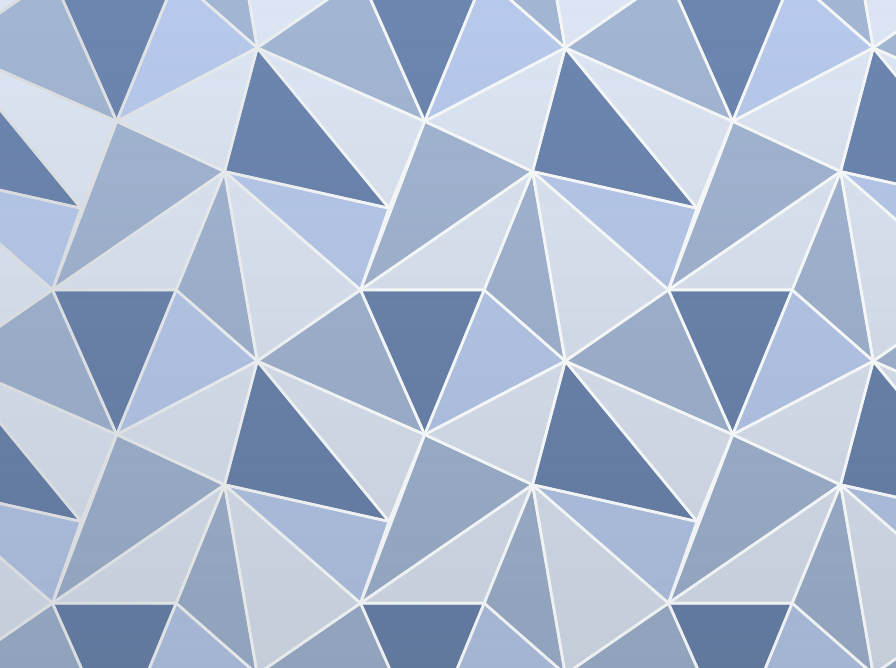
A WebGL 1 fragment shader for this pattern:

```glsl
precision highp float;
// Faceted wallpaper: a motif of eleven triangles repeats on a rectangular grid.
// Each triangle is wrapped around its own centroid, so one distance test covers
// every repeat; pale seams follow the edges and soft light falls from the top.

uniform vec2 u_resolution;

// Layout: the canvas is SPAN units wide, y runs down from the top edge
const float SPAN = 768.0;
const vec2 PERIOD = vec2(264.0, 268.5);
const vec2 RIGHT = vec2(264.0, 0.0);
const vec2 DOWN = vec2(0.0, 268.5);
const float SEAM_HALF_WIDTH = 1.3;

// Corners of the motif
const vec2 A = vec2(45.0, 248.5);
const vec2 B = vec2(151.0, 248.5);
const vec2 C = vec2(100.0, 372.5);
const vec2 D = vec2(220.5, 309.5);
const vec2 E = vec2(192.5, 147.0);
const vec2 F = vec2(333.5, 178.5);

// Colours
const vec3 NAVY = vec3(0.408, 0.503, 0.660);
const vec3 STEEL = vec3(0.607, 0.678, 0.787);
const vec3 SKY = vec3(0.685, 0.752, 0.880);
const vec3 PALE = vec3(0.825, 0.857, 0.910);
const vec3 SEAM_DULL = vec3(0.850, 0.860, 0.870);
const vec3 SEAM_BRIGHT = vec3(0.955, 0.965, 0.965);

// Light and surface
const float LIGHT_TOP = 1.05;
const float LIGHT_BOTTOM = 0.935;
const float STREAK = 0.006;

float hash(float n) {
  return fract(sin(n * 12.9898) * 43758.5453);
}

float smoothNoise(float x) {
  float f = fract(x);
  return mix(hash(floor(x)), hash(floor(x) + 1.0), f * f * (3.0 - 2.0 * f));
}

float cross2(vec2 a, vec2 b) {
  return a.x * b.y - a.y * b.x;
}

// Signed distance to the line a-b
float edgeDistance(vec2 p, vec2 a, vec2 b) {
  return cross2(p - a, normalize(b - a));
}

// Negative inside the triangle, for either winding
float triangleDistance(vec2 p, vec2 a, vec2 b, vec2 c) {
  float side = sign(cross2(b - a, c - a));
  return max(side * edgeDistance(p, a, b),
         max(side * edgeDistance(p, b, c), side * edgeDistance(p, c, a)));
}

// Keep the facet that holds p, in whichever repeat lies nearest
void facet(vec2 p, vec2 a, vec2 b, vec2 c, vec3 tint,
           inout float nearest, inout vec3 color) {
  vec2 centre = (a + b + c) / 3.0;
  vec2 q = p - centre;
  q -= PERIOD * floor(q / PERIOD + 0.5);
  float d = triangleDistance(q + centre, a, b, c);
  if (d < nearest) {
    nearest = d;
    color = tint;
  }
}

void main() {
  vec2 uv = gl_FragCoord.xy / u_resolution;
  float unitsPerPixel = SPAN / u_resolution.x;
  vec2 p = vec2(gl_FragCoord.x, u_resolution.y - gl_FragCoord.y) * unitsPerPixel;

  float nearest = 1e4;
  vec3 color = PALE;

  // Upper half of the motif
  facet(p, A, C - DOWN, E, STEEL, nearest, color);
  facet(p, A, B, E, PALE, nearest, color);
  facet(p, E, B, D, STEEL, nearest, color);
  facet(p, E, D, A + RIGHT, PALE, nearest, color);
  facet(p, E, F, A + RIGHT, SKY, nearest, color);

  // Lower half of the motif
  facet(p, A, B, C, NAVY, nearest, color);
  facet(p, B, D, C, SKY, nearest, color);
  facet(p, A + RIGHT, D, C + RIGHT, STEEL, nearest, color);
  facet(p, C, D, E + DOWN, PALE, nearest, color);
  facet(p, D, E + DOWN, F + DOWN, NAVY, nearest, color);
  facet(p, D, C + RIGHT, F + DOWN, PALE, nearest, color);

  // Falling light and faint horizontal streaks
  color *= mix(LIGHT_BOTTOM, LIGHT_TOP, uv.y);
  color += STREAK * (smoothNoise(p.y * 0.2) - 0.5);

  // Seams, duller towards the left and the bottom
  float seam = 1.0 - smoothstep(SEAM_HALF_WIDTH - 0.5 * unitsPerPixel,
                                SEAM_HALF_WIDTH + 0.5 * unitsPerPixel, -nearest);
  float gleam = smoothstep(0.0, 0.5, uv.x) * mix(0.75, 1.0, smoothstep(0.0, 0.4, uv.y));
  color = mix(color, mix(SEAM_DULL, SEAM_BRIGHT, gleam), seam);

  gl_FragColor = vec4(color, 1.0);
}
```
